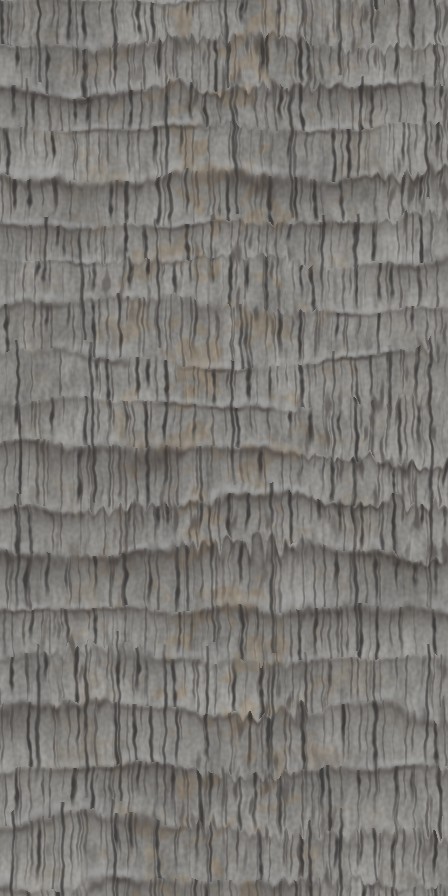
Give the GLSL for this texture, as a Shadertoy shader.

```glsl
// Weathered grey palm bark: uneven stacked rings split by upright cracks and fibres.
#define RING_RATE 21.5      // rings over the height, before easing
#define RING_EASE 3.3       // how much taller rings grow towards the foot
#define RING_WAVE 0.50      // waviness of the ring edges, in rings
#define CRACKS 22.0         // main cracks across each ring
#define CRACK_HALF 0.0036   // half width of a main crack, in canvas widths
#define FIBRES 48.0         // hairline splits across each ring
#define STAIN 0.42          // strength of the ochre patches
#define PLATE_COLOR vec3(0.555, 0.552, 0.540)
#define LIP_COLOR vec3(0.630, 0.632, 0.630)
#define SHADE_COLOR vec3(0.290, 0.268, 0.255)
#define CRACK_COLOR vec3(0.215, 0.207, 0.203)
#define OCHRE_COLOR vec3(0.560, 0.475, 0.360)

float hash(vec2 p) {
    vec3 q = fract(p.xyx * vec3(0.1031, 0.1030, 0.0973));
    q += dot(q, q.yzx + 33.33);
    return fract((q.x + q.y) * q.z);
}

vec2 gradientAt(vec2 cell) {
    float angle = 6.2832 * hash(cell + 71.0);
    return vec2(cos(angle), sin(angle));
}

// Gradient noise, roughly -0.7 to 0.7
float noise(vec2 p) {
    vec2 i = floor(p), f = p - i;
    vec2 w = f * f * f * (f * (f * 6.0 - 15.0) + 10.0);
    vec2 e = vec2(1.0, 0.0);
    float low = mix(dot(gradientAt(i), f), dot(gradientAt(i + e), f - e), w.x);
    float high = mix(dot(gradientAt(i + e.yx), f - e.yx), dot(gradientAt(i + 1.0), f - 1.0), w.x);
    return mix(low, high, w.y);
}

float bump(float d, float width) {
    return exp(-d * d / (width * width));
}

// Coverage of jittered, soft upright cracks; along runs 0 to 1 down the row
float cracks(float x, float along, float row, float count, float halfWidth) {
    float u = x * count, cell = floor(u), cover = 0.0;
    for (float i = -1.0; i <= 1.0; i++) {
        vec2 id = vec2(cell + i, row);
        float place = hash(id), size = hash(id + 19.7), reach = hash(id + 43.1);
        float lean = 0.25 * (reach - 0.5) * (along - 0.5);
        float d = abs(u - id.x - 0.5 - 0.8 * (place - 0.5) - lean) / count;
        float ragged = noise(vec2(id.x * 3.7 + row * 1.3, along * 4.0));
        float width = halfWidth * mix(0.55, 1.15, size) * (1.0 + 0.8 * ragged);
        float line = 1.0 - smoothstep(0.2 * width, 1.5 * width + 0.5 / iResolution.x, d);
        float start = 0.3 * hash(id + 7.3) - 0.2;
        float end = mix(0.65, 1.5, reach);
        float span = smoothstep(start - 0.15, start + 0.15, along)
                   * (1.0 - smoothstep(end - 0.4, end, along));
        cover = max(cover, line * span * smoothstep(0.0, 0.65, size) * (0.9 + 0.6 * ragged));
    }
    return clamp(cover, 0.0, 1.0);
}

void mainImage(out vec4 fragColor, in vec2 fragCoord) {
    float x = fragCoord.x / iResolution.x;
    float down = 1.0 - fragCoord.y / iResolution.y;

    // Ring coordinate: whole part names the ring, fraction runs down it
    float ring = RING_RATE * down - RING_EASE * down * down;
    ring += RING_WAVE * noise(vec2(x * 2.3, down * 11.0 + 4.0));
    ring += 0.20 * noise(vec2(x * 9.0, down * 24.0)) + 0.07 * noise(vec2(x * 50.0, down * 40.0));

    // Frayed areas, mostly on the right, lose their crisp ring edges
    float frayed = smoothstep(-0.1, 0.35, noise(vec2(x * 3.0, down * 8.0) + 31.0) + 0.6 * (x - 0.5));
    ring += 0.35 * frayed * noise(vec2(x * 60.0, down * 26.0));
    float row = floor(ring), along = ring - row;
    float edge = floor(ring + 0.5), fromEdge = ring - edge;

    // Fibres and mottling
    float wander = x + 0.007 * noise(vec2(x * 9.0, down * 38.0)) + 0.003 * noise(vec2(x * 30.0, down * 95.0));
    float coarse = noise(vec2(wander * 38.0, down * 22.0));
    float fine = noise(vec2(wander * 90.0, down * 50.0) + 9.0);
    float grain = noise(vec2(x * 110.0, down * 190.0));
    float patches = noise(vec2(x * 4.0, down * 12.0) + 57.0);
    vec3 color = PLATE_COLOR * (1.0 + 0.13 * coarse + 0.14 * fine + 0.10 * grain + 0.16 * patches);
    color *= 0.96 + 0.07 * hash(vec2(floor(wander * CRACKS), row));

    // Ochre stains gather around the middle
    float stain = noise(vec2(x * 8.0, down * 23.0) + 83.0) + 0.8 * noise(vec2(x * 28.0, down * 60.0));
    stain = smoothstep(0.1, 0.5, stain + 0.06) * bump(x - 0.48, 0.33);
    color = mix(color, OCHRE_COLOR * (1.0 + 0.25 * fine), STAIN * stain);

    // Broken shadow under each overhanging edge
    float depth = mix(0.2, 0.95, hash(vec2(row, 5.0))) + 0.8 * noise(vec2(x * 5.0, row * 3.7));
    float shadow = exp(-4.0 * along) * smoothstep(0.0, 0.12, along);
    color = mix(color, SHADE_COLOR, clamp(shadow * depth * (1.0 + 0.9 * fine + 0.6 * coarse), 0.0, 0.9));

    // Pale lip and dark seam, interrupted along the edge
    float wear = clamp(0.5 + 1.3 * noise(vec2(x * 6.0, edge * 5.3)), 0.05, 1.0) * (1.0 - 0.7 * frayed);
    wear *= clamp(0.85 + 0.9 * noise(vec2(x * 28.0, edge * 2.9)), 0.0, 1.0);
    color = mix(color, LIP_COLOR, 0.75 * wear * bump(fromEdge + 0.08, 0.08));
    color = mix(color, SHADE_COLOR, 0.75 * wear * bump(fromEdge - 0.05, 0.06));

    // Hairlines, cracks within a ring, long splits, and dark frayed streaks
    float hair = cracks(wander, along, row + 100.0, FIBRES, 0.55 * CRACK_HALF);
    float main = cracks(wander, along, row, CRACKS, CRACK_HALF);
    float tall = ring / 3.0 + 0.4;
    float split = cracks(wander, fract(tall), floor(tall) + 200.0, 9.0, 0.8 * CRACK_HALF);
    float streak = smoothstep(0.12, 0.5, noise(vec2(wander * 65.0, down * 30.0) + 17.0));
    color = mix(color, SHADE_COLOR, max(0.6 * hair, streak * mix(0.15, 0.65, frayed)));
    color = mix(color, CRACK_COLOR, max(0.85 * main, 0.75 * split));

    fragColor = vec4(clamp(color, 0.0, 1.0), 1.0);
}
```
